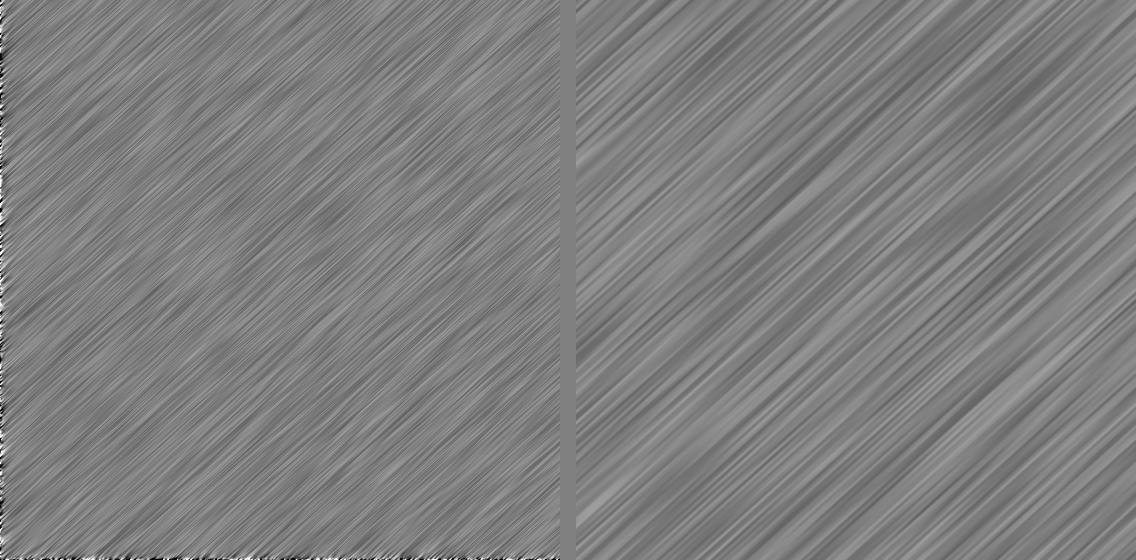
Left: the whole. Right: its middle third, enlarged.
Write a WebGL 2 fragment shader that draws this texture.

```glsl
#version 300 es
precision highp float;

uniform vec2 u_resolution;
out vec4 fragColor;

float hash(vec2 p) {
    vec3 q = fract(vec3(p.xyx) * vec3(0.1031, 0.1030, 0.0973));
    q += dot(q, q.yzx + 33.33);
    return fract((q.x + q.y) * q.z);
}

// Smooth random value along one lane, shifted so neighbours do not line up
float laneNoise(float lane, float along) {
    along += 17.0 * hash(vec2(lane, 7.3));
    float cell = floor(along);
    float blend = smoothstep(0.0, 1.0, along - cell);
    return mix(hash(vec2(lane, cell)), hash(vec2(lane, cell + 1.0)), blend);
}

// Streaks in the range -1 to 1; p.x runs along the grain, p.y across it
float streaks(vec2 p, float lanes, float streakLength, float seed) {
    float across = p.y * lanes + seed;
    float lane = floor(across);
    float along = p.x / streakLength + 40.0;
    float blend = smoothstep(0.0, 1.0, across - lane);
    return 2.0 * mix(laneNoise(lane, along), laneNoise(lane + 1.0, along), blend) - 1.0;
}

void main() {
    vec2 uv = gl_FragCoord.xy / u_resolution;

    // Rotate into the brushing direction
    float angle = radians(42.0);
    vec2 grain = vec2(cos(angle), sin(angle));
    vec2 p = vec2(dot(uv, grain), dot(uv, vec2(-grain.y, grain.x)));

    // Brushed surface: dense hairlines over fainter, slightly wider strokes
    float shade = 0.498;
    shade += 0.098 * streaks(p, 610.0, 0.06, 900.0);
    shade += 0.034 * streaks(p, 400.0, 0.09, 1700.0);
    shade += 0.012 * streaks(p, 170.0, 0.13, 2600.0);

    // Strokes start at the left and bottom, where they are short and harsh
    float edge = min(uv.x, 1.3 * uv.y);
    shade += 0.13 * exp(-edge / 0.035) * streaks(p, 520.0, 0.04, 3500.0);
    shade += 0.50 * exp(-edge / 0.010) * streaks(p, 400.0, 0.018, 4400.0);
    shade += 1.20 * exp(-edge / 0.003) * streaks(p, 430.0, 0.005, 5300.0);

    fragColor = vec4(vec3(clamp(shade, 0.0, 1.0)), 1.0);
}
```
